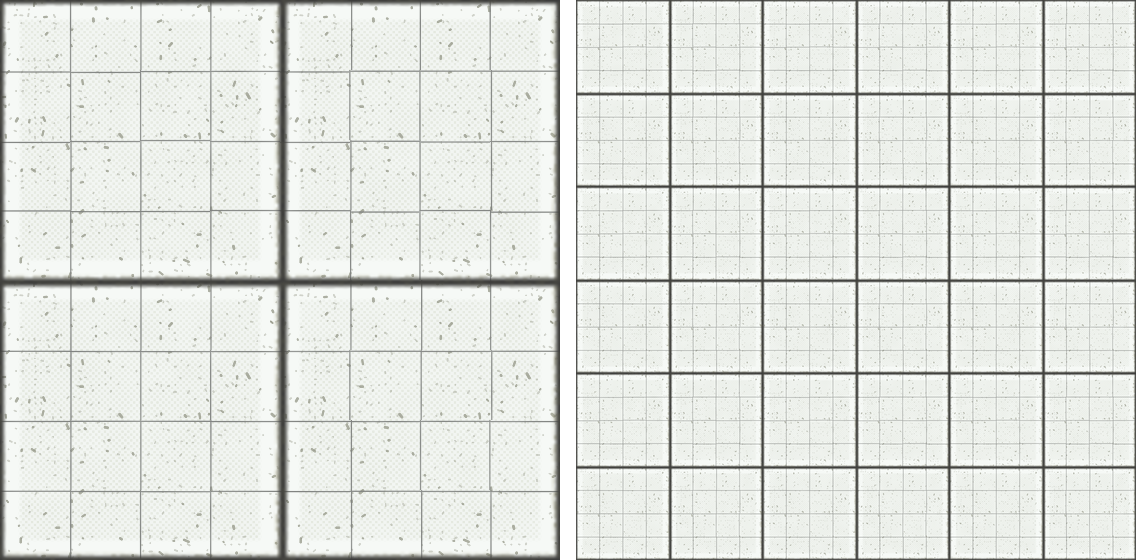
Left, the tile; right, the same tile 3 across and 3 down.
This texture is drawn by a WebGL 2 fragment shader. Its source:

```glsl
#version 300 es
precision highp float;

uniform vec2 u_resolution;
out vec4 outColor;

#define PANELS 2.0
#define CELLS 8.0
#define DOTS 96.0
#define SEAM_MID vec2(0.505, 0.496)
#define SEAM_WIDTH 0.0135
#define LINE_SHIFT vec2(0.0014, -0.0026)
#define LINE_HALF 0.00115
#define LINE_JITTER 0.0036
#define DOT_STRENGTH 0.85
#define SPECK_GRID 22.0

const vec2 FLIP = vec2(1.0, -1.0);
const vec3 GLAZE = vec3(0.966, 0.978, 0.966);
const vec3 DOT = vec3(0.885, 0.902, 0.862);
const vec3 LINE = vec3(0.50, 0.51, 0.50);
const vec3 SEAM = vec3(0.25, 0.25, 0.24);
const vec3 GRIME = vec3(0.70, 0.69, 0.58);
const vec3 SPECK = vec3(0.52, 0.53, 0.46);

float hash(vec2 p) {
    vec3 q = fract(vec3(p.xyx) * 0.1031);
    q += dot(q, q.yzx + 33.33);
    return fract((q.x + q.y) * q.z);
}

// Value noise that wraps after a whole number of cells
float noise(vec2 p, float period) {
    vec2 i = floor(p), f = fract(p);
    f = f * f * (3.0 - 2.0 * f);
    vec2 a = mod(i, period), b = mod(i + 1.0, period);
    return mix(mix(hash(a), hash(vec2(b.x, a.y)), f.x),
               mix(hash(vec2(a.x, b.y)), hash(b), f.x), f.y);
}

// Thin joint across the first axis, shifted a little in each segment
float jointLine(vec2 p, float shift, float seed, float px) {
    float index = floor(p.x * CELLS + 0.5);
    float segment = floor(p.y * CELLS);
    float wobble = hash(vec2(index + seed, segment + 3.0)) - 0.5;
    float loose = mix(0.25, 1.0, step(CELLS * 0.5, index));
    float d = abs(p.x - index / CELLS - shift - wobble * LINE_JITTER * loose);
    float inside = step(0.5, mod(index, CELLS / PANELS));
    return inside * clamp((LINE_HALF - d) / px + 0.5, 0.0, 1.0);
}

// Short rotated flecks, the same in every panel
float specks(vec2 local, float grid, float seed, float soft) {
    vec2 cell = mod(floor(local * grid), grid);
    vec2 id = cell + seed;
    vec2 centre = 0.3 + 0.4 * vec2(hash(id + 11.0), hash(id + 47.0));
    float angle = 6.2832 * hash(id + 71.0);
    vec2 axis = vec2(cos(angle), sin(angle));
    vec2 q = fract(local * grid) - centre;
    float reach = mix(0.02, 0.2, pow(hash(id + 93.0), 2.0));
    float along = dot(q, axis);
    q -= axis * clamp(along, -reach, reach);
    float cluster = noise(cell / grid * 5.0 + seed, 5.0);
    float present = step(hash(id + 29.0), 0.05 + 0.25 * cluster);
    float radius = mix(0.035, 0.08, hash(id + 5.0));
    return present * (1.0 - smoothstep(radius, radius + soft * grid, length(q)));
}

void main() {
    vec2 uv = gl_FragCoord.xy / u_resolution;
    float px = 1.0 / min(u_resolution.x, u_resolution.y);
    vec2 local = fract(uv * PANELS);
    vec2 border = min(local, 1.0 - local);
    float fine = noise(uv * 128.0, 128.0);
    float broad = noise(uv * 24.0, 24.0);

    // Staggered pale dots inside each panel's plain margin
    vec2 wave = cos(6.2832 * DOTS * uv);
    float dots = smoothstep(-0.25, 0.7, wave.x * wave.y);
    vec2 margin = smoothstep(0.06, 0.085, border);
    float printed = margin.x * margin.y;
    vec3 color = GLAZE - 0.012 * printed - 0.008 * broad * printed;
    color = mix(color, DOT, dots * printed * DOT_STRENGTH * mix(0.75, 1.1, broad));

    // Scattered wear in two sizes
    for (int i = 0; i < 2; i++) {
        float size = float(i + 1);
        float fleck = specks(local, SPECK_GRID * size, 17.0 * size, px * 2.0);
        color = mix(color, SPECK, fleck * mix(0.65, 0.35, size - 1.0));
    }

    // Warm grime along the right and lower panel edges
    vec2 gap = min(abs(uv - SEAM_MID), min(uv, 1.0 - uv));
    vec2 side = step(0.5, (local - 0.5) * FLIP + 0.5);
    vec2 stain = side * (1.0 - smoothstep(0.007, 0.019, gap));
    color = mix(color, GRIME, max(stain.x, stain.y * 0.6) * fine * 0.6);

    // Thin joints
    float joint = max(jointLine(uv, LINE_SHIFT.x, 7.0, px),
                      jointLine(uv.yx, LINE_SHIFT.y, 59.0, px));
    color = mix(color, LINE, joint * mix(0.8, 1.0, broad));

    // Deep soft seams between panels
    float width = SEAM_WIDTH * mix(0.92, 1.06, fine);
    vec2 dark = 1.0 - smoothstep(vec2(0.0005), vec2(width), gap);
    float shade = 1.0 - (1.0 - dark.x) * (1.0 - dark.y);
    vec3 seamColor = SEAM + vec3(0.05, 0.05, 0.03) * (fine - 0.3);
    color = mix(color, seamColor, shade);

    outColor = vec4(color, 1.0);
}
```
